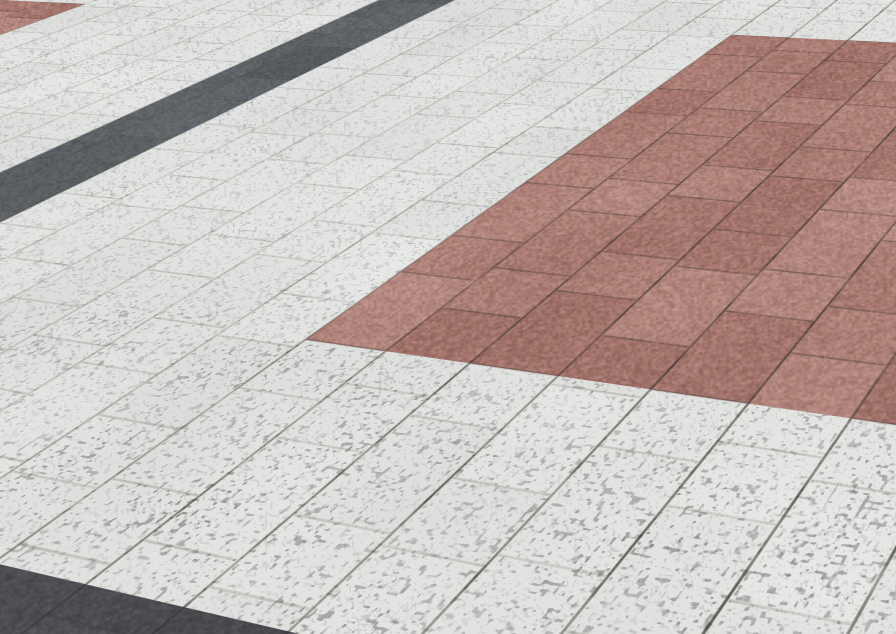
Reproduce this texture procedurally as a Shadertoy shader.

```glsl
// Ground frame, in canvas widths, y measured down from the top edge
const vec2 CORNER = vec2(0.341, 0.379);
const vec2 LANE_VANISH = vec2(1.6576, -0.5625);
const vec2 CROSS_VANISH = vec2(-3.411, -0.1628);
const float LANE_WIDTH = 0.0896;
const float COURSE_LENGTH = 0.191;
const float LEFT_SCALE = 0.9756;

// Paving layout, in lanes and courses
const float RED_TOP = 4.0;
const float FAR_RED_EDGE = -13.5;
const vec2 DARK_BAND = vec2(-7.5, -6.0);
const float NEAR_DARK_EDGE = -1.48;
const float LONG_SLAB = 0.62;
const float JOINT_HALF_WIDTH = 0.012;
const float COURSE_ASPECT = 2.1;
const float GRAIN_PER_LANE = 27.0;

const vec3 WHITE = vec3(0.885, 0.89, 0.88);
const vec3 SPECK = vec3(0.53, 0.54, 0.53);
const vec3 RED_LIGHT = vec3(0.71, 0.535, 0.505);
const vec3 RED_DEEP = vec3(0.59, 0.405, 0.375);
const vec3 CHARCOAL = vec3(0.30, 0.30, 0.32);
const vec3 SLATE = vec3(0.36, 0.38, 0.395);
const vec3 JOINT = vec3(0.23, 0.20, 0.19);

float hash(vec2 p) {
    vec3 q = fract(vec3(p.xyx) * 0.1031);
    q += dot(q, q.yzx + 33.33);
    return fract((q.x + q.y) * q.z);
}

float noise(vec2 p) {
    vec2 i = floor(p);
    vec2 f = fract(p);
    f = f * f * (3.0 - 2.0 * f);
    float low = mix(hash(i), hash(i + vec2(1, 0)), f.x);
    float high = mix(hash(i + vec2(0, 1)), hash(i + vec2(1, 1)), f.x);
    return mix(low, high, f.y);
}

// Vertical offset of p from the line through a and b
float lineOffset(vec2 p, vec2 a, vec2 b) {
    return p.y - a.y - (b.y - a.y) / (b.x - a.x) * (p.x - a.x);
}

float above(float x, float edge, float blur) {
    return smoothstep(-0.6, 0.6, (x - edge) / blur);
}

// Antialiased joint at a given distance
float joint(float distance, float blur) {
    return clamp((JOINT_HALF_WIDTH - distance) / blur + 0.6, 0.0, 1.0);
}

void mainImage(out vec4 fragColor, in vec2 fragCoord) {
    vec2 p = vec2(fragCoord.x, iResolution.y - fragCoord.y) / iResolution.x;

    // Perspective: lanes across, courses along
    float depth = lineOffset(p, LANE_VANISH, CROSS_VANISH);
    float across = lineOffset(p, CORNER, LANE_VANISH) / depth / LANE_WIDTH;
    across *= across < 0.0 ? LEFT_SCALE : 1.0;
    float along = -lineOffset(p, CORNER, CROSS_VANISH) / depth / COURSE_LENGTH;
    vec2 ground = vec2(across, along * COURSE_ASPECT);
    vec2 blur = fwidth(vec2(across, along));

    // Staggered long and short slabs in each lane
    float laneX = across + (across < DARK_BAND.x ? 0.5 : 0.0);
    float lane = floor(laneX);
    float odd = mod(lane, 2.0);
    float stagger = odd * (mod(lane, 4.0) < 2.0 ? 0.75 : 0.32);
    float course = along - stagger;
    float phase = fract(course);
    float part = step(LONG_SLAB, phase);
    float tone = hash(vec2(lane, floor(course) * 2.0 + part) + 71.0);
    float laneGap = min(fract(laneX), 1.0 - fract(laneX));
    float courseGap = min(min(phase, 1.0 - phase), abs(phase - LONG_SLAB));

    // Coloured regions
    float belowRedTop = 1.0 - above(along, RED_TOP, blur.y);
    float redField = above(across, 0.0, blur.x) * above(along, 0.0, blur.y);
    float farRed = 1.0 - above(across, FAR_RED_EDGE, blur.x);
    float red = max(redField, farRed) * belowRedTop;
    float band = above(across, DARK_BAND.x, blur.x) - above(across, DARK_BAND.y, blur.x);
    float nearDark = 1.0 - above(along, NEAR_DARK_EDGE, blur.y);

    // Stone grain and broad stains
    float patches = noise(ground * 1.7 + 40.0);
    float stain = noise(ground * 0.6 + 90.0) - 0.5;
    float coarse = noise(ground * GRAIN_PER_LANE + 300.0);
    float fine = noise(p * 330.0 + 17.0);
    float nearness = smoothstep(0.1, 0.6, p.y);
    float specks = smoothstep(0.66, 0.9, coarse) * mix(0.25, 0.75, nearness);
    specks += smoothstep(0.6, 0.95, fine) * 0.28;
    float grain = (coarse + fine - 1.0) * 0.5;

    vec3 white = WHITE + 0.025 * (tone - 0.5) + 0.03 * stain;
    white = mix(white, SPECK, specks * mix(0.5, 1.0, patches));
    float redTone = 0.2 + 0.65 * tone + 0.35 * stain + 0.2 * (1.0 - nearness);
    vec3 redStone = mix(RED_DEEP, RED_LIGHT, clamp(redTone, 0.0, 1.0)) + 0.17 * grain;
    vec3 slate = SLATE + 0.05 * (tone - 0.5) + 0.10 * grain;
    vec3 charcoal = CHARCOAL + 0.04 * (tone - 0.5) + 0.10 * grain;

    vec3 color = mix(white, redStone, red);
    color = mix(color, slate, band);
    color = mix(color, charcoal, nearDark);

    // Worn joints, stronger toward the near right
    float wear = mix(0.5, 1.0, noise(ground * 3.0 + 12.0));
    float laneStrength = mix(0.28, 0.78, smoothstep(-3.0, 3.0, across));
    float courseStrength = mix(0.22, 0.48, red);
    float lines = joint(laneGap, blur.x) * laneStrength;
    lines = max(lines, joint(courseGap * COURSE_ASPECT, blur.y * COURSE_ASPECT) * courseStrength);
    color = mix(color, JOINT, lines * wear);

    fragColor = vec4(clamp(color, 0.0, 1.0), 1.0);
}
```
